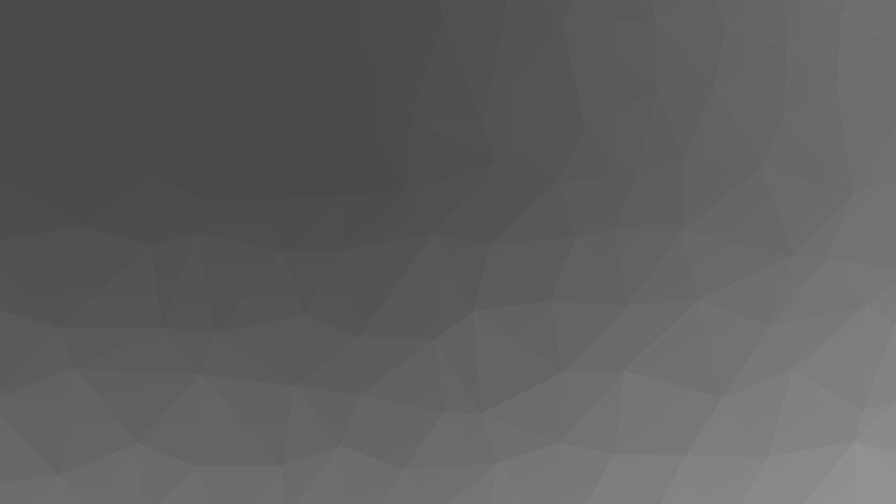
Write a Shadertoy shader that draws this background.

```glsl
// Low-poly grey mesh, flat and dark at the upper left, brightening to the lower right.

#define CELL 0.14          // mesh spacing, in canvas heights
#define ROW_SHIFT 0.6      // vertical mesh offset, in cells
#define JITTER 0.34        // vertex displacement, in cells
#define DARK_TONE 0.29
#define RIGHT_GAIN 0.15    // brightness added towards the right edge
#define BOTTOM_GAIN 0.14   // brightness added towards the bottom edge
#define RIGHT_START 0.67   // where the horizontal ramp begins, from the left
#define BOTTOM_START 0.35  // where the vertical ramp begins, from the top
#define RAMP_POWER 1.25
#define FLATNESS 0.8       // 1 = flat facets, 0 = smooth gradient

vec2 hash2(vec2 p) {
    vec2 q = vec2(dot(p, vec2(127.1, 311.7)), dot(p, vec2(269.5, 183.3)));
    return fract(sin(q) * 43758.55);
}

vec2 meshVertex(vec2 id) {
    return id + JITTER * (2.0 * hash2(id) - 1.0);
}

// Sum of two independent ramps; input is in mesh cells
float toneAt(vec2 meshPos) {
    vec2 p = (meshPos + vec2(0.0, ROW_SHIFT)) * CELL;
    float aspect = iResolution.x / iResolution.y;
    vec2 start = vec2(RIGHT_START * aspect / 1.778, BOTTOM_START);
    vec2 ramp = (vec2(p.x, 1.0 - p.y) - start) / (vec2(aspect, 1.0) - start);
    ramp = pow(clamp(ramp, 0.0, 1.1), vec2(RAMP_POWER));
    return DARK_TONE + dot(ramp, vec2(RIGHT_GAIN, BOTTOM_GAIN));
}

float cross2(vec2 a, vec2 b) {
    return a.x * b.y - a.y * b.x;
}

// Signed distance to the line a-b, positive on its right side
float edgeDistance(vec2 p, vec2 a, vec2 b) {
    return cross2(p - a, normalize(b - a));
}

// Adds one triangle as (tone * coverage, coverage)
vec2 facet(vec2 p, vec2 a, vec2 b, vec2 c, float pixel) {
    float winding = sign(cross2(b - a, c - a));
    float d = max(winding * edgeDistance(p, a, b),
              max(winding * edgeDistance(p, b, c),
                  winding * edgeDistance(p, c, a)));
    float coverage = clamp(0.5 - d / pixel, 0.0, 1.0);
    return vec2(toneAt((a + b + c) / 3.0), 1.0) * coverage;
}

void mainImage(out vec4 fragColor, in vec2 fragCoord) {
    vec2 p = fragCoord / iResolution.y / CELL - vec2(0.0, ROW_SHIFT);
    float pixel = 1.0 / (iResolution.y * CELL);
    vec2 sum = vec2(0.0);

    // Each jittered quad is split along its shorter diagonal
    for (int j = -1; j <= 1; j++) {
        for (int i = -1; i <= 1; i++) {
            vec2 id = floor(p) + vec2(i, j);
            vec2 a = meshVertex(id);
            vec2 b = meshVertex(id + vec2(1.0, 0.0));
            vec2 c = meshVertex(id + vec2(1.0, 1.0));
            vec2 d = meshVertex(id + vec2(0.0, 1.0));
            if (distance(a, c) < distance(b, d)) {
                sum += facet(p, a, b, c, pixel) + facet(p, a, c, d, pixel);
            } else {
                sum += facet(p, a, b, d, pixel) + facet(p, b, c, d, pixel);
            }
        }
    }

    // Blend the facets with the underlying gradient
    float smoothTone = toneAt(p);
    float facetTone = sum.y > 0.001 ? sum.x / sum.y : smoothTone;
    fragColor = vec4(vec3(mix(smoothTone, facetTone, FLATNESS)), 1.0);
}
```
